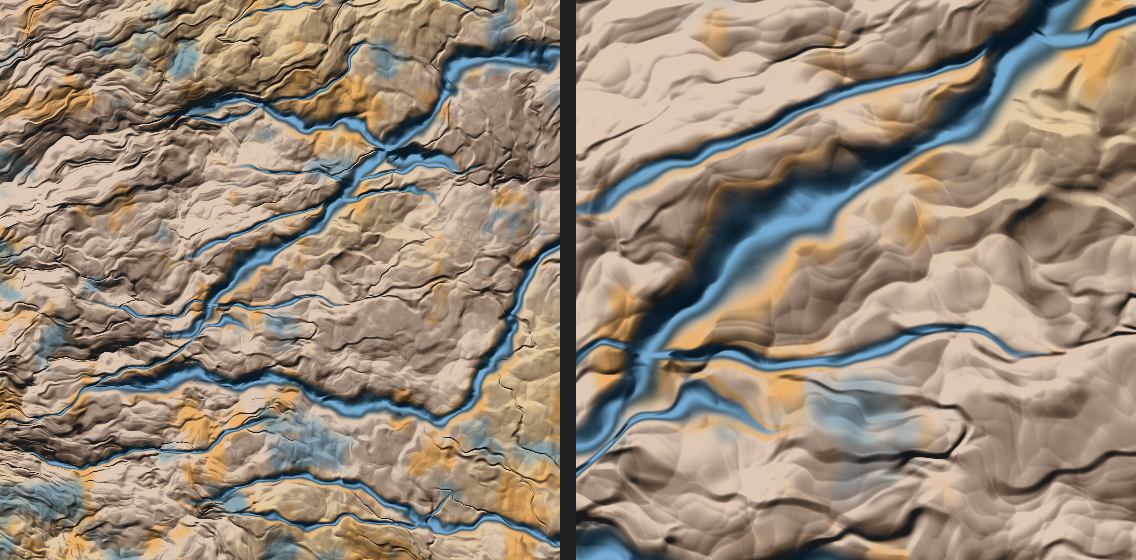
Left: the whole. Right: its middle third, enlarged.
Write a three.js fragment shader that draws this texture.

```glsl
// Shaded relief of eroded rocky land, cut by blue rivers and thin brooks.
varying vec2 vUv;

const vec3 SHADOW = vec3(0.09, 0.10, 0.11);
const vec3 BROWN = vec3(0.39, 0.32, 0.26);
const vec3 TAUPE = vec3(0.61, 0.54, 0.48);
const vec3 CREAM = vec3(0.87, 0.81, 0.73);
const vec3 ORANGE = vec3(0.82, 0.56, 0.24);
const vec3 STEEL = vec3(0.38, 0.53, 0.61);
const vec3 DEEP_WATER = vec3(0.02, 0.09, 0.14);
const vec3 LIT_WATER = vec3(0.48, 0.70, 0.86);
const vec2 LIGHT = vec2(-0.45, 0.89);
const float WARP = 0.16;       // bending of the land
const float BUMP = 0.31;       // slope of the largest rock domes
const float LEDGE = 0.006;     // height of one terrace
const float GROOVE = 0.004;    // depth of the thin cracks
const float EXPOSURE = 0.66;   // tone of flat ground
const float CONTRAST = 0.50;
const float EPS = 0.0016;      // step for measuring slope

// River shape: start height, rise, where the rise begins and ends.
// River span: left end, right end, half width, wobble phase.
const vec4 MAIN_SHAPE = vec4(0.44, 0.46, 0.20, 1.05);
const vec4 MAIN_SPAN = vec4(0.22, 1.30, 0.0105, 2.0);
const vec4 FORK_SHAPE = vec4(0.78, -0.04, 0.30, 0.80);
const vec4 FORK_SPAN = vec4(0.24, 0.84, 0.0095, 4.5);
const vec4 BEND_SHAPE = vec4(0.29, 0.30, 0.78, 1.05);
const vec4 BEND_SPAN = vec4(0.08, 1.30, 0.0100, -0.9);
const vec4 LOW_SHAPE = vec4(0.09, 0.03, 0.80, 1.00);
const vec4 LOW_SPAN = vec4(0.28, 1.30, 0.005, -2.3);

float hash(vec2 p) {
  vec3 q = fract(p.xyx * 0.1031);
  q += dot(q, q.yzx + 33.33);
  return fract((q.x + q.y) * q.z);
}

float noise(vec2 p) {
  vec2 i = floor(p), f = fract(p);
  f = f * f * (3.0 - 2.0 * f);
  return mix(mix(hash(i), hash(i + vec2(1, 0)), f.x),
             mix(hash(i + vec2(0, 1)), hash(i + 1.0), f.x), f.y);
}

float layeredNoise(vec2 p, float gain) {
  float sum = 0.0, amp = 1.0, total = 0.0;
  for (int i = 0; i < 5; i++) {
    sum += amp * noise(p);
    total += amp;
    p = mat2(1.6, 1.2, -1.2, 1.6) * p + 7.3;
    amp *= gain;
  }
  return sum / total;
}

// Squared distance to the nearest scattered cell centre.
float cells(vec2 p) {
  vec2 i = floor(p), f = fract(p);
  float nearest = 2.0;
  for (int y = -1; y <= 1; y++)
    for (int x = -1; x <= 1; x++) {
      vec2 g = vec2(x, y);
      vec2 d = g + vec2(hash(i + g), hash(i + g + 51.7)) - f;
      nearest = min(nearest, dot(d, d));
    }
  return nearest;
}

float course(float x, vec4 shape, float phase) {
  return shape.x + shape.y * smoothstep(shape.z, shape.w, x)
    + 0.045 * sin(7.0 * x + phase) + 0.008 * sin(31.0 * x + 3.0 * phase);
}

// Returns water cover, valley cover and depth of the cut.
vec3 river(vec2 p, vec4 shape, vec4 span) {
  float centre = course(p.x, shape, span.w);
  float slope = (course(p.x + 0.01, shape, span.w) - centre) / 0.01;
  float d = abs(p.y - centre) * inversesqrt(1.0 + slope * slope);
  float taper = smoothstep(span.x, span.x + 0.15, p.x)
    * (1.0 - smoothstep(span.y - 0.08, span.y, p.x));
  float w = span.z * (0.35 + 0.65 * taper) * (0.3 + noise(p * 11.0) + 0.5 * noise(p * 47.0));
  float water = taper * (1.0 - smoothstep(0.3 * w, 0.9 * w + 0.001, d));
  float valley = taper * exp(-d * d / (2.0 * w * w + 0.000004));
  return vec3(water, valley, valley * w * 2.3);
}

// Returns height, water cover, valley cover and crack cover.
vec4 relief(vec2 p) {
  vec2 bend = vec2(layeredNoise(p * 4.0, 0.62), layeredNoise(p * 4.0 + 17.0, 0.62)) - 0.5;
  vec2 ragged = vec2(noise(p * 36.0), noise(p * 36.0 + 9.5)) - 0.5;
  vec2 s = p + 0.75 * WARP * bend + 0.009 * ragged;
  vec3 flow = max(river(s, MAIN_SHAPE, MAIN_SPAN), river(s, FORK_SHAPE, FORK_SPAN));
  flow = max(flow, river(s, BEND_SHAPE, BEND_SPAN));
  flow = max(flow, river(s, LOW_SHAPE, LOW_SPAN));
  for (int i = 0; i < 8; i++) {
    float n = float(i), left = hash(vec2(n, 3.0)) * 0.7 - 0.2;
    vec4 shape = vec4((n + 0.4) / 8.0, 0.08, left, left + 0.5);
    flow = max(flow, river(s, shape, vec4(left, left + 0.55, 0.0026, n * 2.4)));
  }
  // Strata fan out from the left, so the rock is finer there
  vec2 q = p + WARP * bend;
  q.y = 0.45 + 1.7 * (q.y - 0.45) / (1.0 + 1.2 * max(q.x, -0.2));
  float rough = mix(1.15, 0.7, smoothstep(0.3, 0.9, p.x + bend.y));
  float height = 0.0, freq = 6.0, steep = BUMP * rough;
  for (int i = 0; i < 4; i++) {
    height -= steep / freq * cells(q * freq * vec2(0.9, 1.0) + 9.0 * float(i));
    freq *= 2.3;
    steep *= 0.78;
  }
  // Long terraces and thin broken cracks
  float level = 9.0 * layeredNoise(q * vec2(3.0, 4.0) + 5.0, 0.45);
  height += LEDGE * rough * (floor(level) + smoothstep(0.78, 1.0, fract(level)));
  float cracks = 0.0;
  for (int i = 0; i < 3; i++) {
    vec2 r = q * vec2(3.0, 5.0) * (1.0 + 0.5 * float(i)) + 23.0 * float(i + 1);
    float crack = 1.0 - smoothstep(0.0, 0.022, abs(layeredNoise(r, 0.45) - 0.5));
    cracks = max(cracks, crack * smoothstep(0.35, 0.65, noise(r * 0.9 + 8.0)));
  }
  return vec4(height - flow.z - GROOVE * cracks, flow.xy, cracks);
}

void main() {
  vec2 p = vUv;
  vec4 land = relief(p);
  vec2 grad = vec2(relief(p + vec2(EPS, 0)).x, relief(p + vec2(0, EPS)).x) - land.x;
  grad /= EPS;
  float lit = -dot(grad, LIGHT) * inversesqrt(1.0 + 0.6 * dot(grad, grad));
  float patchy = layeredNoise(p * 4.5 + 31.0, 0.5);
  float tone = EXPOSURE + CONTRAST * lit + 0.4 * (patchy - 0.5)
    + 0.08 * (noise(p * 130.0) - 0.5) - 0.22 * land.w;

  // Rock from shadow to light, with mauve and ochre regions
  vec3 color = mix(SHADOW, BROWN, smoothstep(0.08, 0.38, tone));
  color = mix(color, TAUPE, smoothstep(0.34, 0.60, tone));
  color = mix(color, CREAM, smoothstep(0.56, 0.90, tone));
  float warm = smoothstep(0.45, 0.75, layeredNoise(p * 3.0 + 12.0, 0.5) + 0.18 * (p.x - 0.5));
  color *= mix(vec3(1.0, 0.97, 0.97), vec3(1.03, 0.98, 0.84), warm);

  // Orange rims and stains, blue seeps
  float light = clamp(tone * 1.35, 0.1, 1.15);
  float stain = smoothstep(0.60, 0.74, layeredNoise(p * vec2(14.0, 11.0) + 3.0, 0.5));
  float rim = smoothstep(0.01, 0.1, land.z) * (1.0 - smoothstep(0.15, 0.4, land.z));
  rim *= smoothstep(0.5, 0.75, noise(p * 11.0 + 40.0));
  color = mix(color, ORANGE * light, 0.65 * max(stain, 0.8 * rim));
  float seep = smoothstep(0.58, 0.74, layeredNoise(p * 10.0 + 70.0, 0.5));
  color = mix(color, STEEL * light, 0.75 * seep);

  // Dark wet banks around a bright ragged thread of water
  color = mix(color, DEEP_WATER + 0.3 * STEEL * light, 0.85 * smoothstep(0.15, 0.7, land.z));
  float gleam = smoothstep(0.15, 0.95, tone + 0.6 * (noise(p * 45.0) - 0.4));
  color = mix(color, mix(DEEP_WATER, LIT_WATER, gleam), 0.92 * land.y);
  gl_FragColor = vec4(color, 1.0);
}
```
